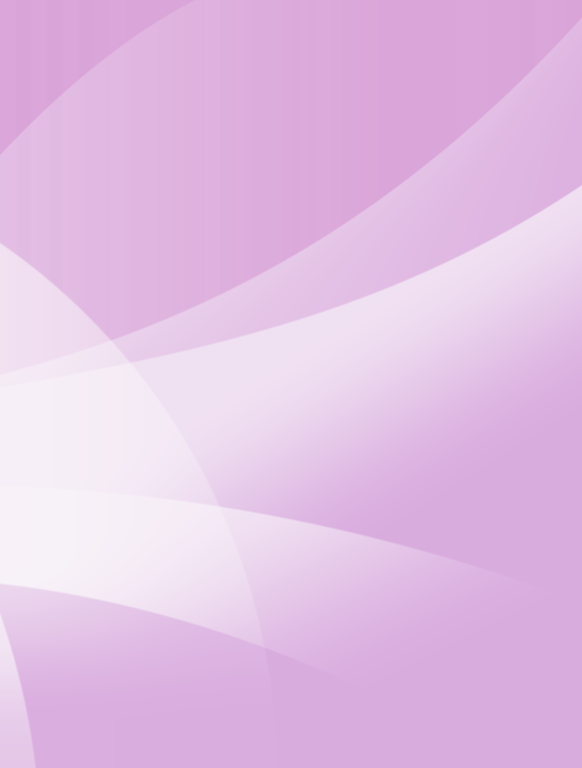
Give the GLSL for this background, as a WebGL 1 fragment shader.

```glsl
precision highp float;
// Soft lilac backdrop of broad overlapping sweeps and translucent discs.
// Cubic edges bound the sweeps, each filled by a slanted fade; two circles
// then veil the left side in white, thinning toward the bottom.

uniform vec2 u_resolution;

const float ASPECT = 0.758;
const vec3 WHITE  = vec3(0.985, 0.98, 0.985);
const vec3 PINK   = vec3(0.855, 0.648, 0.850);
const vec3 ORCHID = vec3(0.890, 0.745, 0.892);
const vec3 LILAC  = vec3(0.852, 0.675, 0.872);
const vec3 MAUVE  = vec3(0.867, 0.692, 0.876);
const vec3 MIST   = vec3(0.915, 0.820, 0.922);
const vec3 PEARL  = vec3(0.941, 0.882, 0.949);
const vec3 SILK   = vec3(0.952, 0.905, 0.957);

float hash(float n) {
  n = fract(n * 0.1031);
  n *= n + 33.33;
  return fract(n * (n + n));
}

// Height of a cubic edge: c.x + c.y x + c.z x^2 + c.w x^3
float edgeHeight(float x, vec4 c) {
  return c.x + x * (c.y + x * (c.z + x * c.w));
}

// Smooth coverage where depth is positive
float cover(float depth, float soft) {
  return smoothstep(-soft, soft, depth);
}

// Falls from 1 to 0 as v goes from start to end
float fade(float v, float start, float end) {
  return 1.0 - smoothstep(start, end, v);
}

float disc(vec2 q, vec2 center, float radius, float soft) {
  return cover(radius - length(q - center), soft);
}

// Faint upright streaks
float streaks(float x) {
  return (hash(floor(x * 37.0) + 5.0) - 0.5) * 0.008;
}

void main() {
  vec2 p = gl_FragCoord.xy / u_resolution;
  vec2 q = p * vec2(ASPECT, 1.0);
  float down = 1.0 - p.y;
  float soft = 0.0008 + 0.8 / u_resolution.y;

  // Depth below each sweeping edge
  float dome  = edgeHeight(p.x, vec4(0.798, 0.810, -0.617, 0.0)) - p.y;
  float upper = edgeHeight(p.x, vec4(0.512, 0.1985, 0.1665, 0.1)) - p.y;
  float main_ = edgeHeight(p.x, vec4(0.495, 0.1386, 0.0054, 0.12)) - p.y;
  float band  = edgeHeight(p.x, vec4(0.367, -0.021, -0.131, 0.0)) - p.y;
  float base  = edgeHeight(p.x, vec4(0.240, -0.087, -0.2116, 0.0)) - p.y;

  // Pink field with the pale dome fading rightward
  vec3 color = PINK;
  vec3 domeColor = mix(PINK, ORCHID, fade(p.x, -0.1, 0.78));
  color = mix(color, domeColor, cover(dome, soft));
  color += streaks(p.x);

  // Upper sweep, lightest at the left and along its crest
  float crest = 0.3 * exp(-max(upper, 0.0) / 0.06);
  float upperLight = mix(0.9, 0.0, p.x) + crest;
  color = mix(color, mix(MAUVE, MIST, upperLight), cover(upper, soft));

  // Main sweep with a slanted fade
  float mainLight = fade(down + 0.63 * q.x, 0.69, 1.02);
  color = mix(color, mix(LILAC, PEARL, mainLight), cover(main_, soft));

  // Lower band and the plain ground under it
  float bandLight = fade(down + 0.5 * q.x, 0.76, 1.15);
  color = mix(color, mix(LILAC, SILK, bandLight), cover(band, soft));
  color = mix(color, LILAC, cover(base, soft));

  // Large veil disc
  float veil = mix(0.58, 0.24, smoothstep(0.0, 0.45, p.x));
  veil *= mix(0.04, 1.0, fade(down, 0.73, 0.94));
  color = mix(color, WHITE, veil * disc(q, vec2(-0.475, -0.003), 0.835, soft));

  // Corner veil disc
  float corner = mix(0.32, 0.62, fade(down, 0.82, 1.0));
  color = mix(color, WHITE, corner * disc(q, vec2(-0.910, -0.115), 0.9635, soft));

  gl_FragColor = vec4(color, 1.0);
}
```
